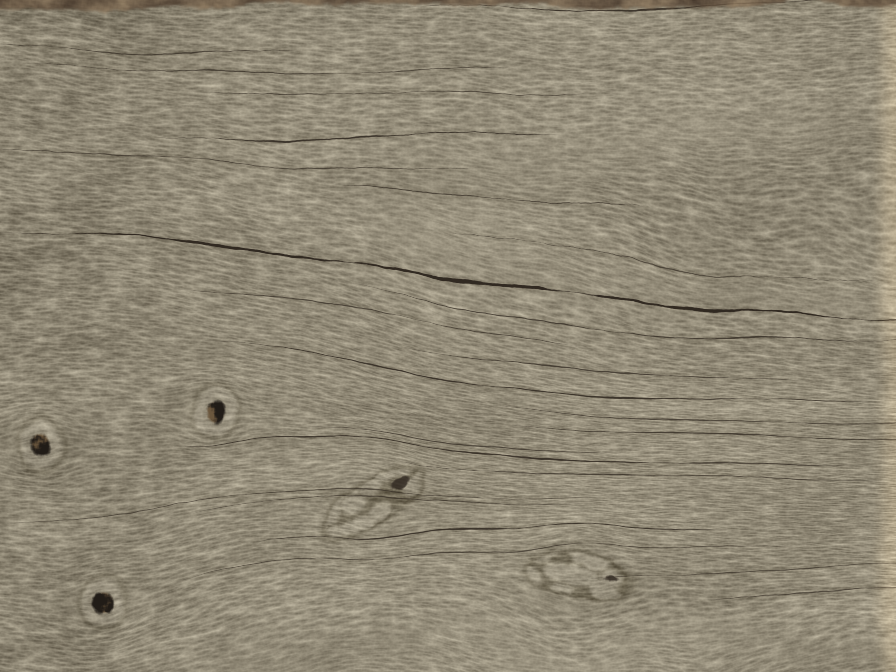
Write a WebGL 2 fragment shader that draws this texture.

```glsl
#version 300 es
precision highp float;
// Weathered grey timber: fine flowing fibres, long drying cracks, knots and stains.
uniform vec2 u_resolution;
out vec4 fragColor;

vec2 hash2(vec2 p) {
  return fract(sin(vec2(dot(p, vec2(127.1, 311.7)), dot(p, vec2(269.5, 183.3)))) * 43758.5);
}

float bell(float x, float width) { return exp(-x * x / (width * width)); }

mat2 turn(float a) { return mat2(cos(a), sin(a), -sin(a), cos(a)); }

// Distance to the nearest scattered cell point
float cells(vec2 p) {
  vec2 id = floor(p), f = fract(p);
  float nearest = 4.0;
  for (int y = -1; y <= 1; y++)
    for (int x = -1; x <= 1; x++) {
      vec2 o = vec2(x, y), d = o + hash2(id + o) - f;
      nearest = min(nearest, dot(d, d));
    }
  return sqrt(nearest);
}

// Layered, turned sines, roughly -1 to 1
float waves(vec2 p) {
  float sum = 0.0, amp = 0.5;
  for (int i = 0; i < 6; i++) {
    sum += amp * sin(p.x + 1.6 * sin(p.y + float(i)));
    p = turn(1.1) * p * 1.8 + 2.3;
    amp *= 0.62;
  }
  return sum;
}

vec2 knotCentre(float i) {
  return vec2(0.06 + 0.06 * i + 0.035 * i * i, 0.26 + 0.16 * sin(0.52 + 4.0 * i));
}

// Height across the grain; its level lines are the fibres
float grainHeight(vec2 p) {
  float v = p.y + 0.12 * smoothstep(0.15, 1.1, p.x) * bell(p.y - 0.5, 0.22);
  v -= 0.04 * smoothstep(0.6, 1.4, p.x) * bell(p.y - 0.85, 0.2);
  v -= 0.02 * bell(p.x - 0.45, 0.25) * bell(p.y - 0.42, 0.15);
  v -= 0.1 * smoothstep(0.08, 0.62, p.x) * bell(p.y - 0.13, 0.2);
  v -= 0.05 * smoothstep(1.0, 1.4, p.x) * bell(p.y, 0.15);
  v += 0.005 * sin(8.0 * p.x + 5.0 * p.y + 1.0) + 0.002 * sin(19.0 * p.x - 9.0 * p.y);
  for (float i = 0.0; i < 5.0; i++) {
    vec2 d = p - knotCentre(i);
    v -= 0.6 * d.y * bell(length(d), i < 3.0 ? 0.05 : 0.08);
  }
  return v;
}

void main() {
  vec2 p = gl_FragCoord.xy / u_resolution.y, e = vec2(0.002, 0.0);
  float right = u_resolution.x / u_resolution.y, px = 1.0 / u_resolution.y;
  float v = grainHeight(p);
  vec2 slope = vec2(grainHeight(p + e) - v, grainHeight(p + e.yx) - v) / e.x;
  float steep = max(length(slope), 0.25);
  float blotch = waves(p * vec2(9.0, 13.0)), rough = waves(p * 48.0);
  float aged = smoothstep(0.6, 0.0, p.x + 0.08 * blotch);

  // Short fibres and pores; finer cells take over where the grain spreads out
  vec2 g = vec2(p.x, v + 0.05 * p.x + 0.0012 * sin(41.0 * p.x + 60.0 * v));
  float spread = smoothstep(0.9, 0.55, steep);
  float fibre = mix(cells(g * vec2(28.0, 165.0)), cells(g * vec2(28.0, 290.0)), spread);
  float pore = mix(cells(g * vec2(70.0, 250.0) + 7.0), cells(g * vec2(70.0, 400.0)), spread);
  float tone = 0.19 * (fibre - 0.46) + 0.13 * (pore - 0.46) + 0.05 * (cells(p * 210.0) - 0.46);
  tone += 0.022 * waves(vec2(p.x * 3.0, v * 36.0)) + 0.016 * waves(vec2(p.x * 2.0, v * 11.0));

  // Stains, mostly at the weathered left side
  tone += 0.02 * blotch + aged * (0.03 * rough - 0.02);
  float stain = aged * smoothstep(0.2, 0.85, blotch + 0.35 * rough);
  vec3 col = vec3(0.586, 0.556, 0.482) + (tone - 0.1 * stain) * vec3(1.0, 0.99, 0.93);

  // Knots: small holes with pale rings, then long scarred ovals
  for (float i = 0.0; i < 5.0; i++) {
    vec2 d = p - knotCentre(i);
    if (i < 3.0) {
      float r = length(d * vec2(1.0, 0.85)) + 0.004 * rough;
      col += 0.06 * bell(r - 0.024, 0.008) - 0.06 * bell(r - 0.035, 0.004);
      vec3 core = mix(vec3(0.13, 0.11, 0.09), vec3(0.42, 0.34, 0.24), smoothstep(0.1, 0.7, rough));
      col = mix(col, core, smoothstep(0.017, 0.012, r));
    } else {
      vec2 q = turn(i < 3.5 ? -0.55 : 0.15) * d / vec2(0.083, 0.034);
      float r = length(q) + 0.1 * rough, inside = smoothstep(1.05, 0.9, r);
      float lump = cells(q * vec2(2.2, 1.3) + i * 3.0);
      col += inside * (0.04 - 0.16 * smoothstep(0.35, 0.7, lump + 0.15 * rough));
      col -= 0.09 * bell(r - 1.0, 0.09);
      float pit = length(q - vec2(0.62, 0.1)) + 0.12 * rough;
      col = mix(col, vec3(0.2, 0.17, 0.14), 0.85 * smoothstep(0.2, 0.1, pit));
    }
  }

  // Drying cracks: tapered, frayed lines along the grain, one long and wide
  float jag = 0.0016 * waves(vec2(p.x * 32.0, v * 9.0));
  for (float i = 0.0; i < 24.0; i++) {
    vec2 a = hash2(vec2(i, 3.7)), b = hash2(vec2(i, 9.2));
    float row = (i + 0.1 + 0.8 * a.x) / 24.0;
    float force = i == 15.0 ? 0.9 : mod(i, 4.0) == 3.0 ? 0.25 : 0.15 * b.y;
    float u = (p.x - mix(right * a.y, 0.75, force)) / (0.16 + 0.3 * b.x + 0.5 * force);
    float taper = max(1.0 - u * u, 0.0);
    float line = abs(v - row + jag + 0.005 * sin(6.0 * p.x + i * 2.0)) / steep;
    float fray = 0.7 + 0.3 * sin(17.0 * p.x + i) + 0.35 * rough;
    float halfWidth = (0.0006 + 0.0021 * force) * taper * fray;
    float ink = 1.0 - smoothstep(halfWidth - 0.5 * px, halfWidth + 0.7 * px, line);
    ink *= smoothstep(0.0, 0.35, taper) * min(0.6 + force, 0.97) * clamp(0.5 + fray, 0.4, 1.0);
    col = mix(col - 0.025 * taper * bell(line, 0.006), vec3(0.18, 0.15, 0.12), ink);
  }

  // Sunlit right edge and torn brown top edge
  col += vec3(0.12, 0.1, 0.07) * smoothstep(right - 0.04, right, p.x + 0.006 * blotch);
  float torn = smoothstep(0.987, 0.995, p.y + 0.014 * waves(vec2(p.x * 7.0, 2.0)) + 0.004 * rough);
  vec3 bark = mix(vec3(0.27, 0.21, 0.16), vec3(0.54, 0.46, 0.36), 0.5 + 0.5 * rough);
  fragColor = vec4(clamp(mix(col, bark, 0.85 * torn), 0.0, 1.0), 1.0);
}
```
